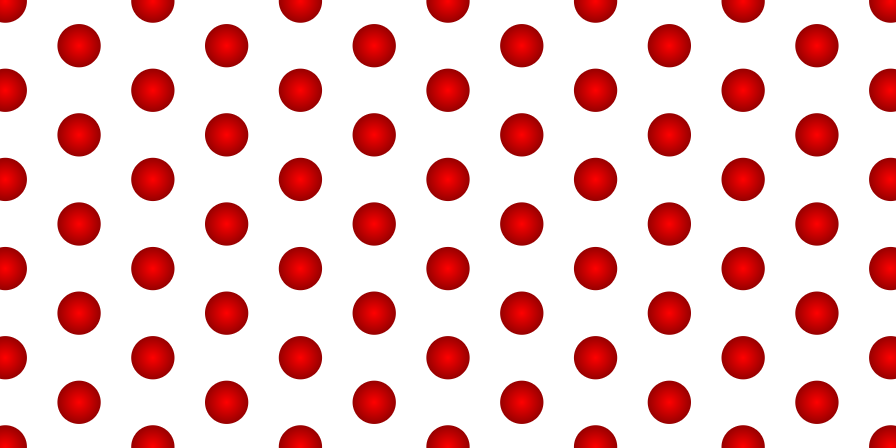
This pattern is drawn by a Shadertoy shader. Its source:

```glsl
const vec2 PITCH = vec2(0.3294, 0.199);  // spacing in canvas heights
const float DOT_RADIUS = 0.0483;
const vec3 BACKGROUND = vec3(1.0);
const vec3 DOT_CENTER = vec3(1.0, 0.0, 0.0);
const vec3 DOT_RIM = vec3(0.59, 0.0, 0.0);

// Distance to the nearest point of a rectangular lattice
float latticeDistance(vec2 p, vec2 pitch, vec2 origin) {
    vec2 q = p - origin;
    return length(q - pitch * round(q / pitch));
}

// Two interleaved lattices form the staggered layout
float staggeredDistance(vec2 p, vec2 pitch) {
    float evenColumns = latticeDistance(p, pitch, vec2(0.0, 0.5 * pitch.y));
    float oddColumns = latticeDistance(p, pitch, vec2(0.5 * pitch.x, 0.0));
    return min(evenColumns, oddColumns);
}

// Radial shading from bright center to dark rim
vec3 dotColor(float dist, float radius, vec3 center, vec3 rim) {
    return mix(center, rim, clamp(dist / radius, 0.0, 1.0));
}

// Antialiased disc coverage
float discMask(float dist, float radius, float pixel) {
    return clamp(0.5 + (radius - dist) / pixel, 0.0, 1.0);
}

void mainImage(out vec4 fragColor, in vec2 fragCoord) {
    float pixel = 1.0 / iResolution.y;
    vec2 p = (fragCoord - 0.5 * iResolution.xy) * pixel;

    float dist = staggeredDistance(p, PITCH);
    vec3 shade = dotColor(dist, DOT_RADIUS, DOT_CENTER, DOT_RIM);
    float mask = discMask(dist, DOT_RADIUS, pixel);

    fragColor = vec4(mix(BACKGROUND, shade, mask), 1.0);
}
```
